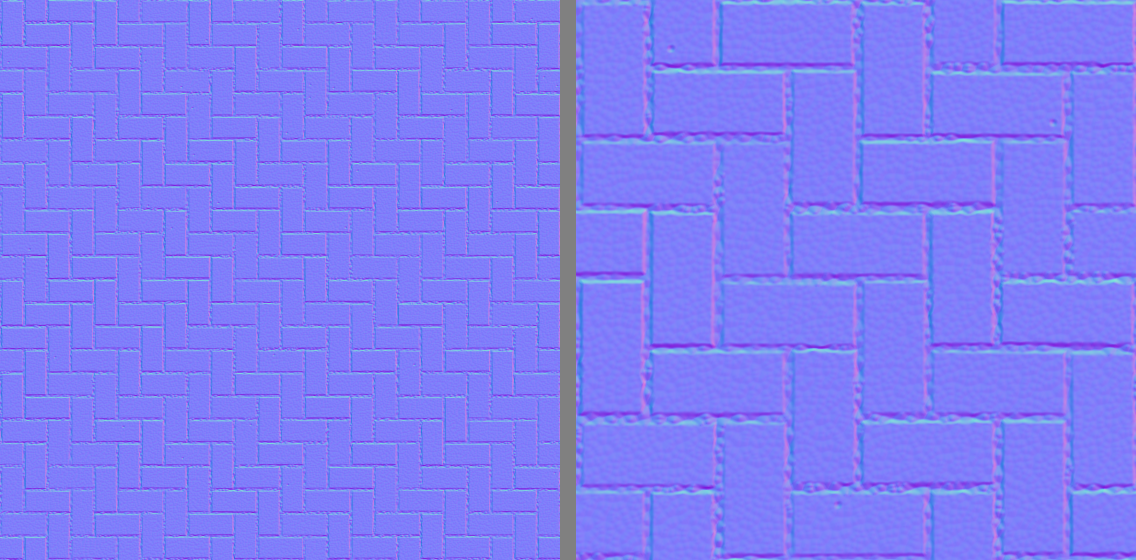
Left, the full canvas; right, a detail of the centre.
Write a WebGL 2 fragment shader that draws this texture map.

```glsl
#version 300 es
precision highp float;
// Tangent-space normal map of herringbone brick paving with worn mortar joints.

uniform vec2 u_resolution;
out vec4 fragColor;

const float TAU = 6.2831853;
const float CELLS = 24.0;         // brick widths across the tile, six repeats of four
const vec2 JOINT_SHIFT = vec2(0.03, 0.02);
const float BRICK_RISE = 0.024;
const float MORTAR_HALF = 0.03;   // flat joint beside each brick
const float BEVEL = 0.06;
const vec2 SLOPE_GAIN = vec2(0.9, 1.2);

// Two random values for a lattice point that wraps after period steps
vec2 hash2(vec2 lattice, float period) {
  vec2 q = mod(lattice + 0.5, period);
  vec3 h = fract(vec3(q.xyx) * vec3(0.1031, 0.1030, 0.0973));
  h += dot(h, h.yzx + 33.33);
  return fract((h.xx + h.yz) * h.zy);
}

// Wrapping cellular noise: distance to the nearest scattered point
float cellular(vec2 p, float period) {
  vec2 base = floor(p);
  float nearest = 4.0;
  for (int y = -1; y <= 1; y++) {
    for (int x = -1; x <= 1; x++) {
      vec2 lattice = base + vec2(x, y);
      vec2 away = lattice + hash2(lattice, period) - p;
      nearest = min(nearest, dot(away, away));
    }
  }
  return sqrt(nearest);
}

// Slow, wrapping variation from 0 to 1
float patches(vec2 p) {
  vec2 a = p * TAU / CELLS;
  float warp = 1.7 * sin(a.x * 5.0 - a.y * 3.0);
  return 0.5 + 0.5 * sin(a.x * 7.0 + a.y * 4.0 + warp + sin(a.y * 11.0));
}

// Centre in xy and half size in zw of the brick that covers p
vec4 herringbone(vec2 p) {
  vec2 cell = floor(p);
  float phase = floor(mod(cell.x - cell.y + 3.5, 4.0));
  if (phase < 1.5) return vec4(cell + vec2(0.5, phase), 0.5, 1.0);
  return vec4(cell + vec2(3.0 - phase, 0.5), 1.0, 0.5);
}

// Depth inside a rounded box, positive within
float boxDepth(vec2 p, vec2 halfSize, float radius) {
  vec2 q = abs(p) - halfSize + radius;
  return radius - length(max(q, 0.0)) - min(max(q.x, q.y), 0.0);
}

// Rare small holes in the brick faces
float pits(vec2 p) {
  vec2 q = p * 2.0;
  vec2 pick = hash2(floor(q), CELLS * 2.0);
  vec2 centre = 0.3 + 0.4 * fract(pick * 37.0);
  float hole = 1.0 - smoothstep(0.02, 0.12, length(fract(q) - centre));
  return hole * step(0.98, pick.x);
}

float height(vec2 p) {
  vec4 brick = herringbone(p);
  vec2 id = brick.xy * 2.0;
  vec2 jitter = hash2(id, CELLS * 2.0) - 0.5;
  vec2 traits = hash2(id + 17.0, CELLS * 2.0);
  vec2 local = p - brick.xy - jitter * 0.035;
  local += vec2(-local.y, local.x) * (traits.x - 0.5) * 0.018;

  float lumps = cellular(p * 6.0, CELLS * 6.0) - 0.45;
  float grain = cellular(p * 10.0, CELLS * 10.0);
  float wear = patches(p);

  // Brick body with a ragged bevel
  float depth = boxDepth(local, brick.zw, 0.06) + lumps * mix(0.02, 0.07, wear);
  float face = smoothstep(MORTAR_HALF, MORTAR_HALF + BEVEL, depth);
  float rise = BRICK_RISE * mix(0.6, 1.3, traits.y);
  float tilt = dot(jitter, local) * 0.008;

  // Fine grain and pits on the face, coarse crumbs in the joint
  float surface = rise + tilt - grain * 0.006 - pits(p) * 0.015;
  float mortar = -lumps * mix(0.025, 0.05, wear);
  return mix(mortar, surface, face);
}

// Height slope averaged over a square footprint
vec2 slopeAt(vec2 p, float reach) {
  float a = height(p + vec2(-reach, -reach));
  float b = height(p + vec2(reach, -reach));
  float c = height(p + vec2(-reach, reach));
  float d = height(p + vec2(reach, reach));
  return vec2(b + d - a - c, c + d - a - b) / (4.0 * reach);
}

// Blue falls a little faster than a unit normal on steep edges
vec3 encodeNormal(vec2 slope) {
  vec3 n = normalize(vec3(-slope, 1.0));
  return vec3(n.xy * 0.5 + vec2(0.5, 0.493), 0.988 - 0.17 * length(n.xy));
}

void main() {
  vec2 uv = gl_FragCoord.xy / u_resolution;
  vec2 p = uv * CELLS - JOINT_SHIFT;
  float reach = max(0.018, 0.5 * CELLS / u_resolution.y);
  fragColor = vec4(encodeNormal(slopeAt(p, reach) * SLOPE_GAIN), 1.0);
}
```
